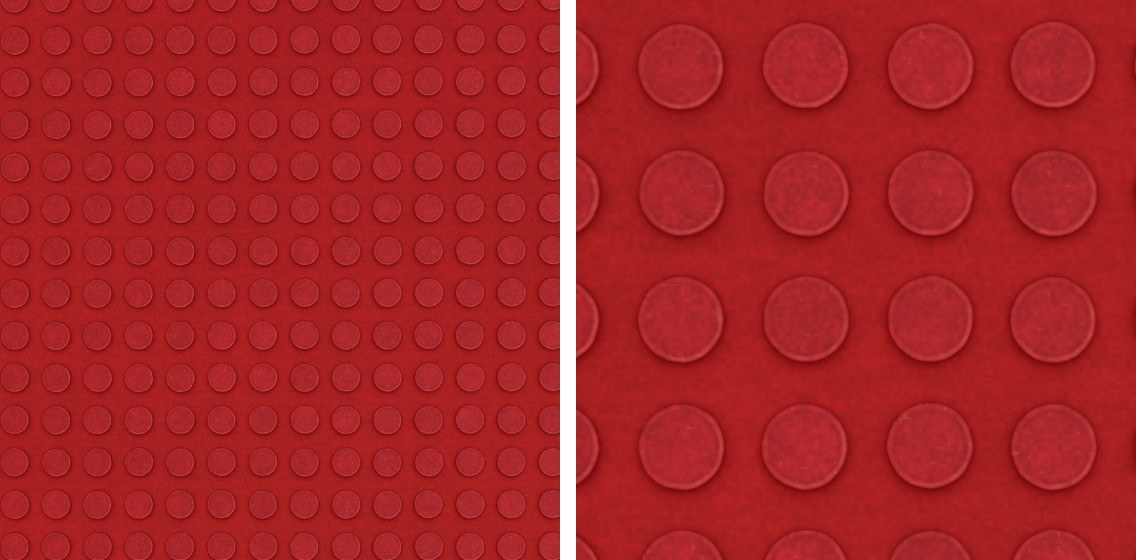
Left: the whole. Right: its middle third, enlarged.
Write a Shadertoy shader that draws this texture.

```glsl
#define PITCH vec2(0.07396, 0.0753)
#define ORIGIN vec2(0.0262, 0.0236)
#define RADIUS 0.0256
#define TILT 0.0042
#define JITTER 0.0006
#define SHADOW_WIDTH 0.0026
#define GRAIN 0.085
#define BASE_COLOR vec3(0.66, 0.125, 0.13)
#define STUD_COLOR vec3(0.672, 0.152, 0.168)
#define SHADOW_COLOR vec3(0.44, 0.025, 0.03)
#define RIM_COLOR vec3(0.77, 0.27, 0.28)

float hash(vec2 p) {
    vec3 q = fract(vec3(p.xyx) * 0.1031);
    q += dot(q, q.yzx + 33.33);
    return fract((q.x + q.y) * q.z);
}

float valueNoise(vec2 p) {
    vec2 cell = floor(p), f = fract(p);
    f = f * f * (3.0 - 2.0 * f);
    float low = mix(hash(cell), hash(cell + vec2(1, 0)), f.x);
    float high = mix(hash(cell + vec2(0, 1)), hash(cell + vec2(1, 1)), f.x);
    return mix(low, high, f.y);
}

float fbm(vec2 p) {
    float sum = 0.0, weight = 0.5;
    for (int i = 0; i < 4; i++) {
        sum += weight * valueNoise(p);
        p = p * 2.03 + 17.1;
        weight *= 0.5;
    }
    return sum;
}

void mainImage(out vec4 fragColor, in vec2 fragCoord) {
    vec2 uv = fragCoord / iResolution.xy;
    float pixel = 1.0 / min(iResolution.x, iResolution.y);

    // Slightly tilted stud grid with small placement errors
    vec2 grid = uv - ORIGIN;
    grid.y -= TILT * uv.x * uv.y;
    vec2 id = floor(grid / PITCH + 0.5);
    vec2 offset = grid - id * PITCH;
    offset += JITTER * (vec2(hash(id + 31.0), hash(id + 67.0)) * 2.0 - 1.0);

    // Slightly irregular outline
    float wobble = valueNoise(uv * 130.0) - 0.5;
    float edge = length(offset) - RADIUS + 0.0007 * wobble;
    vec2 facing = offset / max(length(offset), 1e-4);
    float stud = 1.0 - smoothstep(-pixel, pixel, edge);

    // Sheet: broad tone changes and faint horizontal streaks
    float broad = fbm(uv * 5.0 + 40.0) - 0.47;
    float streak = fbm(uv * vec2(45.0, 160.0)) - 0.47;
    vec3 color = BASE_COLOR * (1.0 + 0.07 * broad + 0.09 * streak);
    color += vec3(0.02, 0.012, 0.0) * (0.5 - uv.y) * smoothstep(0.0, 0.5, uv.x);

    // Contact shadow, whose side swings across the sheet
    vec2 shadowSide = normalize(vec2(mix(0.8, -0.8, uv.x), -0.55));
    float side = 0.5 + 0.5 * dot(facing, shadowSide);
    float spread = SHADOW_WIDTH * (0.55 + 0.75 * side);
    float shadow = exp(-max(edge, 0.0) / spread) * (0.5 + 0.5 * side);
    color = mix(color, SHADOW_COLOR, shadow);

    // Stud tops: individual tone, mottling, paler towards the right
    float tone = hash(id + 11.0) - 0.5;
    float mottle = fbm(uv * 85.0 + 9.0) - 0.47;
    vec3 top = STUD_COLOR * (1.0 + 0.035 * tone + 0.12 * mottle);
    top += vec3(0.014, 0.022, 0.024) * (uv.x - 0.4);

    // Rounded rim: lit on the lower side, with a faint inner groove
    vec2 lightSide = normalize(vec2(mix(0.9, 0.3, uv.x), -0.6));
    float lit = smoothstep(-0.5, 0.9, dot(facing, lightSide));
    float band = exp(-pow((edge + 0.0021) / 0.0012, 2.0));
    float groove = exp(-pow((edge + 0.0046) / 0.0015, 2.0));
    float worn = 0.45 + 0.55 * valueNoise(uv * 150.0 + 5.0);
    top *= 1.0 - 0.05 * groove;
    top = mix(top, RIM_COLOR, band * worn * (0.2 + 0.75 * lit));
    top = mix(top, SHADOW_COLOR, 0.45 * smoothstep(-0.0012, 0.0004, edge));
    color = mix(color, top, stud);

    // Fine grain and sparse pale specks, strongest on the studs
    float grain = valueNoise(uv * 470.0) + valueNoise(uv * 290.0 + 70.0) - 1.0;
    color *= 1.0 + GRAIN * grain * mix(0.8, 1.1, stud);
    float speck = smoothstep(0.86, 0.98, valueNoise(uv * 340.0 + 120.0));
    color += vec3(0.06, 0.06, 0.055) * speck * mix(0.3, 0.8, stud);

    fragColor = vec4(clamp(color, 0.0, 1.0), 1.0);
}
```
